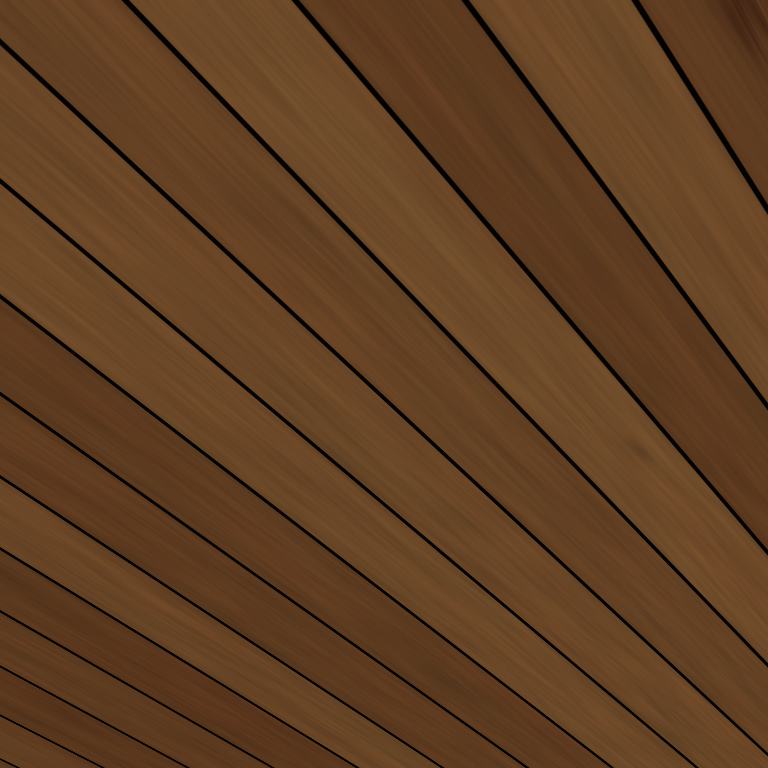
This texture is drawn by a WebGL 1 fragment shader. Its source:

```glsl
precision highp float;
// Long brown wooden planks in perspective, split by thin dark gaps.

uniform vec2 u_resolution;

const vec2 VANISHING = vec2(2.092, -0.997);
const float PLANK_WIDTH = 0.1108;
const float PLANK_SHIFT = 0.718;
const float FIRST_PLANK = -5.0;

const vec3 DARK_WOOD = vec3(0.345, 0.211, 0.111);
const vec3 LIGHT_WOOD = vec3(0.439, 0.299, 0.166);
const vec3 GAP_COLOR = vec3(0.016, 0.008, 0.004);

vec2 gradientAt(vec2 cell) {
  float h = fract(sin(dot(cell, vec2(127.1, 311.7))) * 43758.5);
  return vec2(cos(h * 6.2832), sin(h * 6.2832));
}

float gradientNoise(vec2 p) {
  vec2 i = floor(p);
  vec2 f = p - i;
  vec2 w = f * f * f * (f * (f * 6.0 - 15.0) + 10.0);
  float a = dot(gradientAt(i), f);
  float b = dot(gradientAt(i + vec2(1.0, 0.0)), f - vec2(1.0, 0.0));
  float c = dot(gradientAt(i + vec2(0.0, 1.0)), f - vec2(0.0, 1.0));
  float d = dot(gradientAt(i + vec2(1.0, 1.0)), f - vec2(1.0, 1.0));
  return mix(mix(a, b, w.x), mix(c, d, w.x), w.y);
}

// Across-plank coordinate in plank widths, and depth along the plank.
vec2 projectPlanks(vec2 uv) {
  float depth = 1.0 / (uv.y - VANISHING.y);
  float across = (uv.x - VANISHING.x) * depth / PLANK_WIDTH;
  return vec2(across + PLANK_SHIFT, depth);
}

float pick(vec4 values, float index) {
  vec4 offset = abs(vec4(0.0, 1.0, 2.0, 3.0) - index);
  return dot(values, 1.0 - step(0.5, offset));
}

// Lightness of each plank, counted from the upper right.
float plankTone(float index) {
  return pick(vec4(0.25, 0.85, 0.2, 0.9), index)
       + pick(vec4(0.52, 0.74, 0.8, 0.2), index - 4.0)
       + pick(vec4(0.2, 0.64, 0.05, 0.2), index - 8.0)
       + pick(vec4(0.0, 0.3, 0.3, 0.3), index - 12.0);
}

// Streaks of three sizes, stretched along the plank.
float woodGrain(vec2 p, float seed) {
  vec2 q = p + vec2(0.0, seed * 3.7);
  q.x += 0.06 * gradientNoise(q * vec2(2.0, 9.0));
  float broad = gradientNoise(q * vec2(5.0, 8.0));
  float streak = gradientNoise(q * vec2(17.0, 24.0) + 11.3);
  float fiber = gradientNoise(q * vec2(42.0, 38.0) + 5.9);
  return 0.4 * broad + 0.35 * streak + 0.25 * fiber;
}

float softSpot(vec2 p, vec2 center, vec2 size) {
  vec2 d = (p - center) / size;
  return exp(-dot(d, d));
}

vec3 woodColor(vec2 p) {
  float plank = floor(p.x);
  float index = FIRST_PLANK - plank;
  float grain = woodGrain(p, index);
  vec3 color = mix(DARK_WOOD, LIGHT_WOOD, plankTone(index));
  color *= 1.0 + 0.26 * grain;

  // Slow shifts between reddish and golden wood.
  float warmth = gradientNoise(p * vec2(2.6, 7.0) + index * 5.3);
  color += vec3(0.012, -0.006, -0.004) * warmth;

  // A small knot and a stained corner, broken up by the grain.
  float knot = softSpot(p, vec2(-7.335, 0.709), vec2(0.06, 0.008));
  float stain = softSpot(p, vec2(-4.36, 0.502), vec2(0.16, 0.022));
  color *= 1.0 - knot * 0.16;
  color *= 1.0 - stain * (0.25 - 0.8 * grain) * vec3(0.8, 1.1, 1.1);
  return color;
}

void main() {
  vec2 uv = gl_FragCoord.xy / u_resolution;
  vec2 p = projectPlanks(uv);
  vec3 color = woodColor(p);

  // Dark gap with a faint shadow on the plank edges.
  float edge = 0.5 - abs(fract(p.x) - 0.5);
  float pixel = p.y / (PLANK_WIDTH * u_resolution.y);
  float soft = max(0.007, pixel * 0.75);
  color *= 1.0 - 0.12 * exp(-edge * 26.0);
  color = mix(GAP_COLOR, color, smoothstep(0.022 - soft, 0.022 + soft, edge));

  gl_FragColor = vec4(color, 1.0);
}
```
